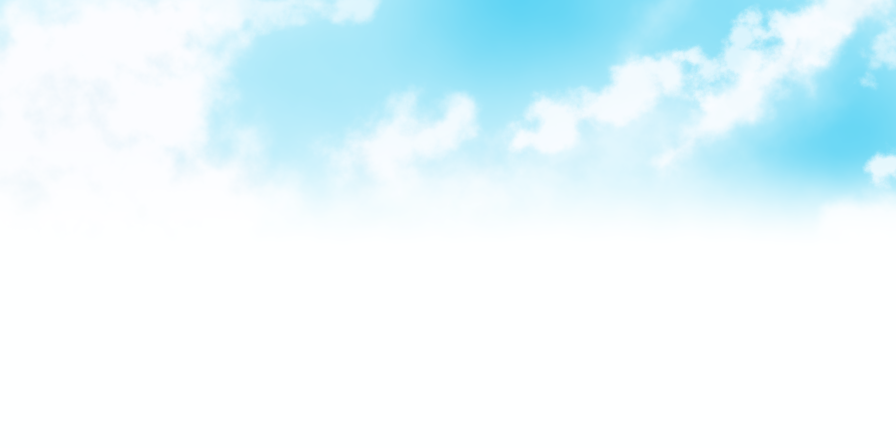
This texture is drawn by a Shadertoy shader. Its source:

```glsl
// A bright blue sky with drifting clouds that dissolves into white below.
// Blue depth is a sum of soft glows; clouds are tapered capsules whose
// outlines are broken up by fractal gradient noise.

const vec3 DEEP_BLUE = vec3(0.29, 0.81, 0.95);
const vec3 CLOUD_WHITE = vec3(0.985, 0.99, 1.0);
const vec3 CLOUD_SHADE = vec3(0.91, 0.955, 0.98);

vec2 randomGradient(vec2 cell) {
    vec3 q = fract(vec3(cell.xyx) * vec3(0.1031, 0.1030, 0.0973));
    q += dot(q, q.yzx + 33.33);
    float angle = 6.2832 * fract((q.x + q.y) * q.z);
    return vec2(cos(angle), sin(angle));
}

float gradientNoise(vec2 p) {
    vec2 i = floor(p), f = fract(p);
    vec2 u = f * f * f * (f * (f * 6.0 - 15.0) + 10.0);
    vec2 e = vec2(0.0, 1.0);
    float a = dot(randomGradient(i), f);
    float b = dot(randomGradient(i + e.yx), f - e.yx);
    float c = dot(randomGradient(i + e.xy), f - e.xy);
    float d = dot(randomGradient(i + e.yy), f - e.yy);
    return mix(mix(a, b, u.x), mix(c, d, u.x), u.y);
}

float fbm(vec2 p) {
    float sum = 0.0, amplitude = 0.6;
    for (int octave = 0; octave < 6; octave++) {
        sum += amplitude * gradientNoise(p);
        p = mat2(1.6, 1.2, -1.2, 1.6) * p + 7.3;
        amplitude *= 0.52;
    }
    return sum;
}

// Elliptical falloff around a centre
float glow(vec2 p, vec2 centre, vec2 radii) {
    vec2 q = (p - centre) / radii;
    return exp(-dot(q, q));
}

// Distance to a line from a to b whose radius runs from radii.x to radii.y
float taperedCapsule(vec2 p, vec2 a, vec2 b, vec2 radii) {
    vec2 ab = b - a;
    float t = clamp(dot(p - a, ab) / dot(ab, ab), 0.0, 1.0);
    return length(p - a - ab * t) - mix(radii.x, radii.y, t);
}

// Cover of one cloud; ragged is the noise offset of its outline
float bank(vec2 p, vec2 a, vec2 b, vec2 radii, float softness, float ragged) {
    float d = taperedCapsule(p, a, b, radii) + ragged;
    return 1.0 - smoothstep(-softness, softness, d);
}

// Layer a cover over another
float over(float below, float above) {
    return 1.0 - (1.0 - below) * (1.0 - above);
}

float blueDepth(vec2 p) {
    float depth = 0.25;
    depth += 0.60 * glow(p, vec2(1.16, 1.02), vec2(0.26, 0.23));
    depth += 0.55 * glow(p, vec2(1.90, 0.70), vec2(0.28, 0.21));
    depth += 0.20 * glow(p, vec2(0.70, 0.84), vec2(0.33, 0.18));
    depth += 0.34 * glow(p, vec2(1.64, 1.00), vec2(0.30, 0.19));
    return depth;
}

// Broad cloud mass filling the left side
float leftClouds(vec2 p, float n) {
    float c = bank(p, vec2(0.10, 0.86), vec2(0.36, 0.92), vec2(0.12, 0.13), 0.08, 0.13 * n);
    c = over(c, bank(p, vec2(-0.05, 0.74), vec2(0.34, 0.75), vec2(0.19, 0.13), 0.08, 0.12 * n));
    c = over(c, bank(p, vec2(-0.05, 0.58), vec2(0.50, 0.56), vec2(0.17, 0.12), 0.09, 0.12 * n));
    return over(c, 0.6 * bank(p, vec2(0.46, 1.00), vec2(0.82, 0.985), vec2(0.03, 0.01), 0.03, 0.12 * n));
}

// Hazy rounded cloud near the middle
float middleClouds(vec2 p, float n) {
    float c = 0.85 * bank(p, vec2(0.83, 0.66), vec2(1.01, 0.72), vec2(0.07, 0.045), 0.05, 0.13 * n);
    c = over(c, 0.55 * bank(p, vec2(0.83, 0.58), vec2(1.08, 0.60), vec2(0.09, 0.06), 0.09, 0.10 * n));
    return over(c, 0.4 * bank(p, vec2(1.04, 0.54), vec2(1.10, 0.67), vec2(0.04, 0.03), 0.05, 0.10 * n));
}

// Rising diagonal puffs, long streak and fragments on the right
float rightClouds(vec2 p, float n, float fine) {
    float c = 0.85 * bank(p, vec2(1.16, 0.675), vec2(1.48, 0.825), vec2(0.025, 0.045), 0.028, 0.12 * n);
    c = over(c, 0.5 * bank(p, vec2(1.22, 0.63), vec2(1.45, 0.73), vec2(0.06, 0.07), 0.09, 0.08 * n));
    c = over(c, 0.88 * bank(p, vec2(1.48, 0.635), vec2(1.92, 1.0), vec2(0.012, 0.065), 0.035, 0.08 * n));
    c = over(c, 0.35 * bank(p, vec2(1.50, 0.63), vec2(1.80, 0.82), vec2(0.04, 0.06), 0.08, 0.06 * n));
    c = over(c, 0.7 * bank(p, vec2(1.58, 0.83), vec2(1.80, 0.93), vec2(0.03, 0.04), 0.035, 0.16 * fine));
    c = over(c, 0.32 * bank(p, vec2(1.40, 0.86), vec2(1.51, 1.02), vec2(0.01, 0.03), 0.05, 0.06 * n));
    c = over(c, 0.6 * bank(p, vec2(1.95, 0.87), vec2(2.03, 0.93), vec2(0.02, 0.03), 0.035, 0.13 * fine));
    c = over(c, 0.8 * bank(p, vec2(1.96, 0.625), vec2(2.03, 0.64), vec2(0.012, 0.025), 0.02, 0.08 * fine));
    return over(c, 0.8 * bank(p, vec2(1.86, 0.50), vec2(2.02, 0.51), vec2(0.025, 0.045), 0.035, 0.07 * n));
}

void mainImage(out vec4 fragColor, in vec2 fragCoord) {
    vec2 p = fragCoord / iResolution.xy * vec2(2.0, 1.0);

    // Noise for large billows and small tufts
    float billow = fbm(p * 7.0 + 2.0);
    float tuft = fbm(p * 13.0 + 9.0);
    float ragged = billow + 0.45 * tuft;

    float cover = leftClouds(p, ragged);
    cover = over(cover, middleClouds(p, ragged));
    cover = over(cover, rightClouds(p, ragged, tuft + 0.4 * billow));

    // Blue sky, then clouds with faint shading, then the white fade
    vec3 sky = mix(vec3(1.0), DEEP_BLUE, clamp(blueDepth(p) + 0.05 * billow, 0.0, 1.0));
    vec3 cloud = mix(CLOUD_WHITE, CLOUD_SHADE, smoothstep(-0.05, 0.5, billow + 0.3 * tuft));
    vec3 colour = mix(sky, cloud, cover);
    float visible = smoothstep(0.44, 0.68, p.y + 0.02 * billow);
    fragColor = vec4(mix(vec3(0.998, 1.0, 1.0), colour, visible), 1.0);
}
```
